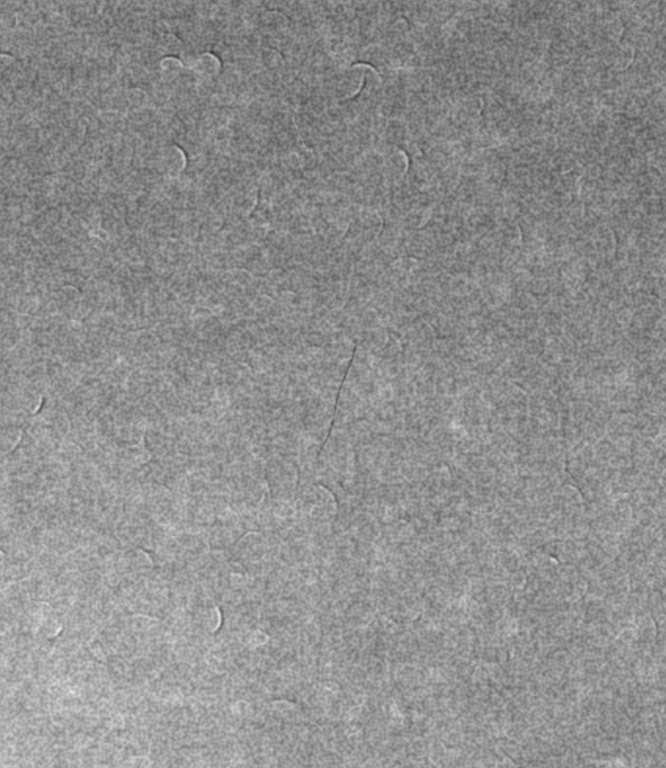
A WebGL 2 fragment shader for this texture:

```glsl
#version 300 es
precision highp float;
// Grey fibrous paper: a soft light falloff carries layered gradient-noise grain,
// pale wisps from the zero lines of warped noise, and scattered embossed
// crescent fibres, each with a lit inner edge and a shaded outer edge.

uniform vec2 u_resolution;
out vec4 fragColor;

const float TOP_GREY = 0.492;
const float LOW_GREY = 0.578;
const float CORNER_GLOW = 0.10;
const float FINE_GRAIN = 0.150;
const float MID_GRAIN = 0.105;
const float COARSE_GRAIN = 0.050;
const float BLOTCH = 0.055;
const float WISP = 0.085;
const float BOLD_FIBRE = 0.24;
const float FAINT_FIBRE = 0.10;
const float HAIR_DARK = 0.15;
const float TAU = 6.2831853;

// Integer hash giving two values in 0..1
vec2 hash2(vec2 cell, uint seed) {
    uvec2 v = uvec2(ivec2(cell) + 4096) * 1664525u + 1013904223u + seed * 747796405u;
    v.x += v.y * 1664525u;
    v.y += v.x * 1664525u;
    v ^= v >> 16u;
    v.x += v.y * 1664525u;
    v.y += v.x * 1664525u;
    v ^= v >> 16u;
    return vec2(v & 65535u) / 65535.0;
}

float corner(vec2 cell, vec2 offset, uint seed) {
    float angle = TAU * hash2(cell, seed).x;
    return dot(vec2(cos(angle), sin(angle)), offset);
}

float gradientNoise(vec2 p, uint seed) {
    vec2 i = floor(p), f = p - i;
    vec2 u = f * f * f * (f * (f * 6.0 - 15.0) + 10.0);
    vec2 e = vec2(1.0, 0.0);
    float low = mix(corner(i, f, seed), corner(i + e.xy, f - e.xy, seed), u.x);
    float high = mix(corner(i + e.yx, f - e.yx, seed), corner(i + e.xx, f - e.xx, seed), u.x);
    return mix(low, high, u.y);
}

float stroke(float d, float width) {
    return exp(-d * d / (width * width));
}

// Short, curled pale threads, broken up by a mask
float wisps(vec2 p, float freq, uint seed) {
    vec2 warp = vec2(gradientNoise(p * freq * 1.7, seed + 1u),
                     gradientNoise(p * freq * 1.7, seed + 2u));
    float line = stroke(gradientNoise(p * freq + warp * 0.9, seed), 0.09);
    float mask = smoothstep(0.05, 0.42, gradientNoise(p * freq * 0.8, seed + 3u));
    return line * mask;
}

// Embossed crescents, one at most per cell, mostly bulging to the right
float crescents(vec2 p, float cellSize, float density, float width, uint seed) {
    vec2 home = floor(p / cellSize);
    float relief = 0.0;
    for (int y = -1; y <= 1; y++)
    for (int x = -1; x <= 1; x++) {
        vec2 cell = home + vec2(x, y);
        vec2 place = hash2(cell, seed);
        vec2 form = hash2(cell, seed + 1u);
        vec2 kind = hash2(cell, seed + 2u);
        if (kind.x > density) continue;
        vec2 q = p - (cell + place) * cellSize;
        float turn = 0.4 + (form.x - 0.5) * 2.6;
        q = mat2(cos(turn), -sin(turn), sin(turn), cos(turn)) * q;
        q.y *= mix(0.6, 1.0, kind.y);
        float radius = mix(0.010, 0.024, form.y);
        float d = length(q) - radius;
        float span = mix(0.7, 1.5, place.y);
        float taper = 1.0 - smoothstep(0.2 * span, span, abs(atan(q.y, q.x)));
        float lit = stroke(d + width * 0.8, width);
        float shade = stroke(d - width * 0.9, width);
        relief += taper * mix(0.35, 1.0, kind.y * kind.y) * (lit - 0.85 * shade);
    }
    return relief;
}

// One long, gently bowed dark hair
float hair(vec2 p) {
    float t = (p.y - 0.408) / 0.156;
    float bow = 0.414 + 0.07 * t - 0.022 * t * t + 0.003 * sin(t * 9.0);
    float ends = smoothstep(-0.03, 0.08, t) * (1.0 - smoothstep(0.85, 1.05, t));
    return stroke(p.x - bow, 0.0016) * ends;
}

void main() {
    vec2 p = gl_FragCoord.xy / u_resolution.y;

    // Light falloff
    float grey = mix(LOW_GREY, TOP_GREY, smoothstep(0.25, 0.9, p.y));
    grey += CORNER_GLOW * exp(-dot(p, p) * 8.0);
    grey += 0.02 * (0.45 - p.x);

    // Paper grain
    grey += FINE_GRAIN * gradientNoise(p * 197.0, 11u);
    grey += MID_GRAIN * gradientNoise(p * 103.0 + 3.7, 12u);
    grey += COARSE_GRAIN * gradientNoise(p * 43.0 + 1.3, 13u);
    grey += BLOTCH * gradientNoise(p * vec2(9.0, 13.0) + 5.1, 14u);

    // Threads and fibres
    grey += WISP * (wisps(p, 24.0, 21u) + 0.8 * wisps(p + 2.3, 41.0, 31u));
    grey += BOLD_FIBRE * crescents(p, 0.115, 0.5, 0.0024, 41u);
    grey += FAINT_FIBRE * crescents(p, 0.052, 0.6, 0.0021, 51u);
    grey -= HAIR_DARK * hair(p);

    fragColor = vec4(vec3(clamp(grey, 0.0, 1.0)), 1.0);
}
```
